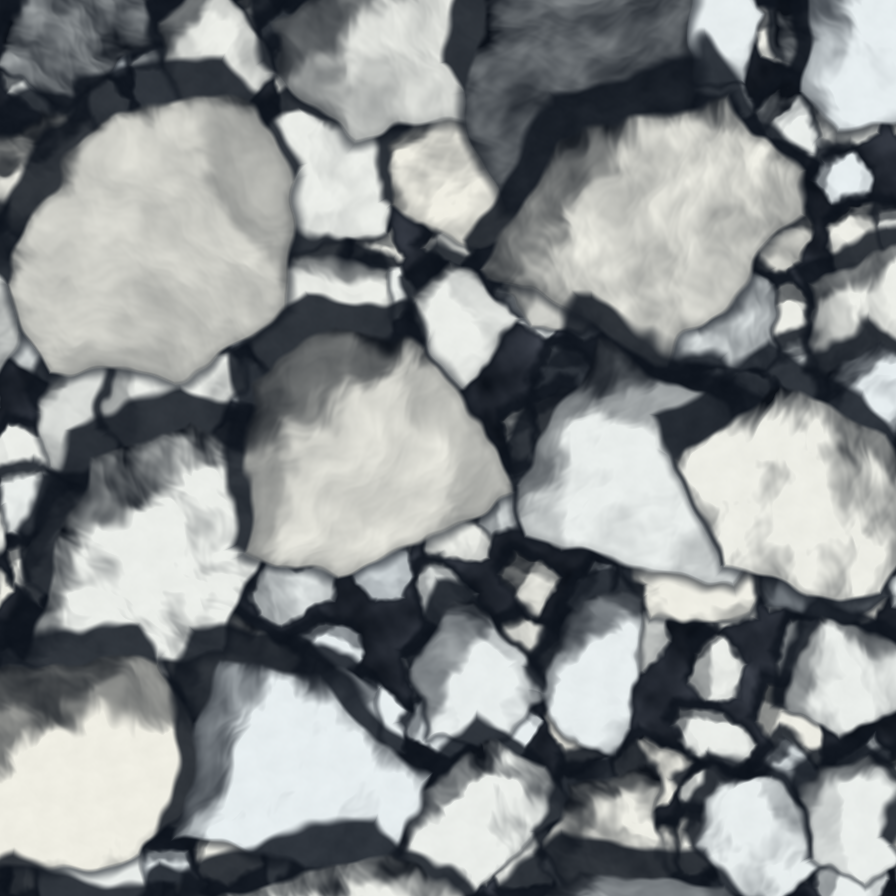
Reproduce this texture procedurally as a WebGL 1 fragment shader.

```glsl
precision highp float;
// Sunlit broken rock: three layers of angular stones, small to large, over dark ground.
// Each stone is a convex polygon scattered on a jittered cell grid, with bevelled
// facets, a shadow swept away from the low sun, and layered-sine mineral grain.
uniform vec2 u_resolution;

const vec2 SHADOW_DIR = vec2(-0.42, 0.91);
const vec3 DEEP = vec3(0.05, 0.07, 0.10);
const vec3 SUNLIT = vec3(0.92, 0.93, 0.91);

float hash(vec2 p) {
  vec3 q = fract(p.xyx * 0.1031);
  q += dot(q, q.yzx + 33.33);
  return fract((q.x + q.y) * q.z);
}

// Layered sines, each octave turned and bent by the ones before, about -1 to 1
float ripple(vec2 p) {
  float sum = 0.0, amp = 0.7;
  for (int i = 0; i < 5; i++) {
    p = mat2(0.8, 0.6, -0.6, 0.8) * p * 1.7 + 1.3;
    sum += amp * sin(p.x + 1.6 * sum) * cos(p.y - 1.2 * sum + sin(p.x * 0.6));
    amp *= 0.62;
  }
  return sum;
}

// Paints one layer of stones and their shadows over the ground colour
vec3 stones(vec3 ground, vec2 uv, float count, float fill, float seed) {
  vec2 p = uv * count + seed;
  p += 0.07 * vec2(ripple(p * 2.2), ripple(p * 2.2 + 9.0));
  float soft = 0.0036 * count;
  vec3 color = ground;

  for (int i = 0; i < 9; i++) {
    float n = float(i);
    // Lower stones come last, so their shadows fall on those above
    vec2 cell = floor(p) + vec2(mod(n, 3.0) - 1.0, 1.0 - floor(n / 3.0));
    vec2 id = cell + seed * 3.7;
    if (hash(id) > fill) continue;

    vec2 jitter = vec2(hash(id + 11.3), hash(id + 23.9)) - 0.5;
    vec2 q = p - cell - 0.5 - 0.5 * jitter;
    float size = mix(0.42, 0.60, hash(id + 37.1));
    float tilt = 6.283 * hash(id + 41.7);
    vec2 axis = vec2(cos(tilt), sin(tilt));
    vec2 along = vec2(dot(q, axis), 0.6 * dot(q, vec2(-axis.y, axis.x)));
    float grain = ripple(along * 32.0 / count + 20.0 * hash(id + 53.3));

    // Polygon sides give the outline, the swept shadow and the facets
    float body = -9.0, swept = -9.0, shade = 1.0;
    for (int k = 0; k < 7; k++) {
      vec2 side = id + 5.7 * float(k);
      float angle = tilt + (float(k) + 0.65 * hash(side + 61.0)) * 0.8976;
      vec2 dir = vec2(cos(angle), sin(angle));
      float reach = size * mix(0.75, 1.2, hash(side + 73.0));
      reach *= 0.74 + 0.34 * abs(dot(dir, axis));
      float d = dot(q, dir) - reach;
      float away = max(dot(dir, SHADOW_DIR), 0.0);
      body = max(body, d);
      swept = max(swept, d - 0.17 * away);
      float bevel = 0.32 * pow(hash(side + 87.0), 1.5);
      float facet = 1.0 - smoothstep(bevel - 0.04, bevel + 0.06, 0.04 * grain - d);
      shade *= 1.0 - facet * (0.07 + 0.5 * away);
    }

    // Swept shadow and the dark crevice round the stone
    float shadow = 1.0 - smoothstep(-soft, soft * 2.0, swept);
    float crevice = 0.7 * (1.0 - smoothstep(0.0, 0.06, body));
    color = mix(color, DEEP + 0.15 * color, max(shadow, crevice));

    // Stone surface, from smooth and pale to rough and grey
    float tone = mix(0.76, 1.12, sqrt(hash(id + 97.0)));
    tone *= hash(id + 103.0) < 0.05 ? 0.4 : 1.0;
    float rough = 0.06 + 0.24 * pow(hash(id + 109.0), 2.0);
    float light = tone * shade + rough * (grain - 0.15);
    light -= 0.1 * smoothstep(-0.05, 0.0, body);
    vec3 rock = mix(DEEP, SUNLIT, clamp(light, 0.0, 1.0));
    float warmth = hash(id + 127.0) - 0.6;
    rock *= 1.0 + warmth * vec3(0.04, 0.0, -0.06);
    color = mix(color, rock, 1.0 - smoothstep(-soft, soft, body));
  }
  return color;
}

void main() {
  vec2 uv = gl_FragCoord.xy / min(u_resolution.x, u_resolution.y);

  // Shaded ground in the gaps
  float dust = 0.5 + 0.5 * ripple(uv * 14.0);
  vec3 color = mix(vec3(0.04, 0.06, 0.09), vec3(0.24, 0.26, 0.30), clamp(dust, 0.0, 1.0));

  // Small chips first, boulders on top
  color = stones(color, uv, 13.0, 0.82, 5.0);
  color = stones(color, uv, 6.8, 0.78, 17.0);
  color = stones(color, uv, 3.6, 0.70, 29.0);

  color += 0.01 * ripple(uv * 60.0);
  gl_FragColor = vec4(clamp(color, 0.0, 1.0), 1.0);
}
```
